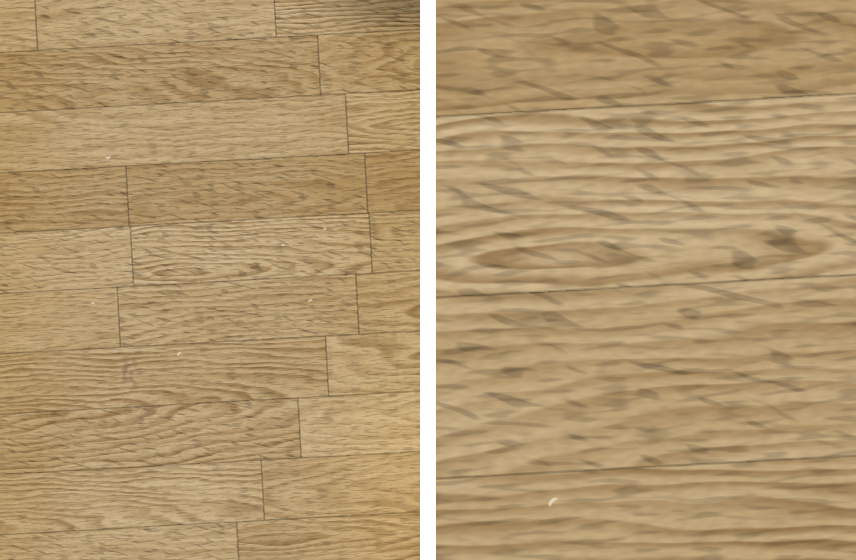
Left, the full canvas; right, a detail of the centre.
Reproduce this texture procedurally as a Shadertoy shader.

```glsl
float hash(vec2 p) {
    vec3 q = fract(p.xyx * 0.1031);
    q += dot(q, q.yzx + 33.33);
    return fract((q.x + q.y) * q.z);
}

float corner(vec2 cell, vec2 offset) {
    float a = 6.2832 * hash(cell);
    return dot(vec2(cos(a), sin(a)), offset);
}

float gradientNoise(vec2 p) {
    vec2 i = floor(p), f = p - i;
    vec2 w = f * f * f * (f * (f * 6.0 - 15.0) + 10.0);
    vec2 e = vec2(1, 0);
    return mix(mix(corner(i, f), corner(i + e, f - e), w.x),
               mix(corner(i + e.yx, f - e.yx), corner(i + 1.0, f - 1.0), w.x), w.y);
}

// Oak figure: x = late-wood rings, y = fine pores, z = ray flecks
vec3 oakGrain(vec2 p, vec2 id, float len) {
    float seed = hash(id + 17.0);
    vec2 shift = 40.0 * vec2(seed, hash(id + 5.0));
    vec2 heart = vec2(len * hash(id + 29.0), 0.22 * (hash(id + 41.0) - 0.5));
    float warp = 0.017 * gradientNoise(p * vec2(5, 22) + shift)
               + 0.005 * gradientNoise(p * vec2(16, 60) + shift);

    // A tilted cut through growth rings gives long nested arches
    float radius = length((p - heart) * vec2(0.09 + 0.06 * seed, 1)) + warp;
    float s = fract(radius * mix(55.0, 85.0, hash(id + 53.0)));
    float rings = smoothstep(0.15, 0.8, s) * (1.0 - smoothstep(0.8, 1.0, s));
    rings *= 0.75 + 0.8 * gradientNoise(p * vec2(6, 24) + shift.yx);

    float pores = smoothstep(0.02, 0.4, gradientNoise(p * vec2(32, 210) + shift));
    vec2 slanted = vec2(p.x, p.y - 0.3 * p.x);
    float flecks = smoothstep(0.22, 0.42, gradientNoise(slanted * vec2(28, 110) + shift));
    return vec3(rings, pores, flecks * step(0.6, seed));
}

void mainImage(out vec4 fragColor, in vec2 fragCoord) {
    float px = 1.0 / iResolution.x;
    vec2 uv = vec2(fragCoord.x, iResolution.y - fragCoord.y) * px;

    // Slightly tilted rows of planks
    vec2 board = vec2(uv.x - 0.055 * uv.y, uv.y + 0.055 * uv.x + 0.019);
    float pitch = 0.1436;
    float row = floor(board.y / pitch);
    float v = board.y - (row + 0.5) * pitch;

    // Staggered end joints; some rows use boards of double length
    bool isLong = abs(mod(row, 5.3) - 1.7) < 1.1;
    float len = isLong ? 1.14 : 0.57;
    float start = 0.08 + 0.2 * sin(row * 0.45) + 0.04 * (hash(vec2(row, 7)) - 0.5);
    float run = board.x - start - (isLong ? 0.57 : 0.0);
    vec2 id = vec2(floor(run / len) + 3.0, row + 2.0);
    float u = run - (id.x - 3.0) * len;

    // Wood tone and grain
    vec3 grain = oakGrain(vec2(u, v), id, len);
    float tone = 0.15 + 0.75 * hash(id) + 0.45 * gradientNoise(board * vec2(5, 38) + id * 3.7);
    vec3 col = mix(vec3(0.70, 0.585, 0.41), vec3(0.80, 0.705, 0.55), tone);
    float figure = mix(0.3, 0.75, hash(id + 71.0));
    col = mix(col, vec3(0.53, 0.405, 0.25), clamp(grain.x * figure, 0.0, 1.0));
    col *= 1.0 - 0.13 * grain.y - 0.15 * grain.z;
    col *= 1.0 + 0.07 * gradientNoise(board * vec2(90, 260));

    // Seams between rows and at board ends
    float rowGap = 0.5 * pitch - abs(v);
    float endGap = min(u, len - u);
    col *= 1.0 - 0.2 * (1.0 - smoothstep(0.0003, 0.0008 + px, rowGap));
    col *= 1.0 - 0.24 * (1.0 - smoothstep(0.0004, 0.001 + px, endGap));

    // Faint worn smudges
    for (int i = 0; i < 2; i++) {
        vec2 q = (uv - vec2(0.31 + 0.028 * float(i), 0.89 + 0.095 * float(i))) * vec2(40, 30);
        float stain = exp(-dot(q, q)) * smoothstep(-0.1, 0.3, gradientNoise(uv * 55.0));
        col = mix(col, vec3(0.50, 0.41, 0.34), stain * (0.75 - 0.3 * float(i)));
    }

    // Small curled pale chips
    for (int i = 0; i < 6; i++) {
        float k = float(i);
        vec2 q = uv - vec2(hash(vec2(k, 3)), 0.3 + 0.75 * hash(vec2(k, 11)));
        float a = 6.2832 * hash(vec2(k, 19));
        q = mat2(cos(a), sin(a), -sin(a), cos(a)) * q;
        q.y += 70.0 * q.x * q.x;
        float d = length(vec2(max(abs(q.x) - 0.004 * hash(vec2(k, 23)), 0.0), q.y));
        col = mix(col, vec3(0.90, 0.87, 0.79), 0.8 * (1.0 - smoothstep(0.0006, 0.0012 + px, d)));
    }

    // Warm sides, dim upper right corner, soft glow lower right
    col *= mix(vec3(1), vec3(0.98, 0.955, 0.88), smoothstep(0.15, 0.55, abs(uv.x - 0.45)));
    col *= 1.0 - 0.28 * smoothstep(0.3, 0.0, length((uv - vec2(1, 0)) * vec2(0.8, 2.5)));
    col *= 1.0 + 0.09 * smoothstep(0.4, 0.0, distance(uv, vec2(1.0, 1.2)));
    fragColor = vec4(clamp(col, 0.0, 1.0), 1);
}
```
